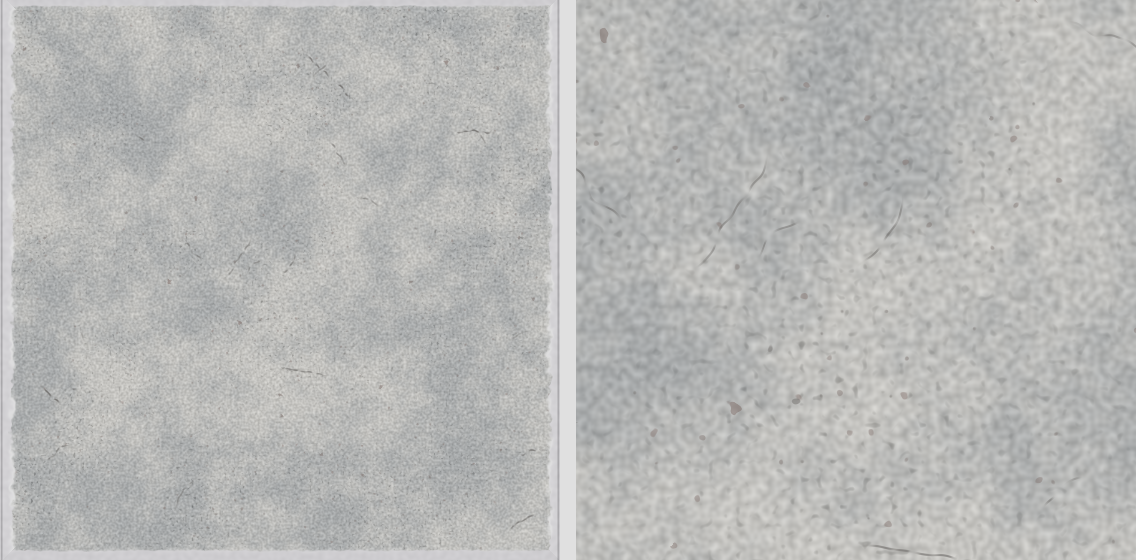
Left: the whole. Right: its middle third, enlarged.
Write a WebGL 2 fragment shader that draws this texture.

```glsl
#version 300 es
precision highp float;
// Cloudy grey glazed stone tile with fine grain, specks, hair scratches and a chipped rim.

uniform vec2 u_resolution;
out vec4 fragColor;

const vec3 COOL_GREY = vec3(0.655, 0.666, 0.670);
const vec3 WARM_GREY = vec3(0.776, 0.772, 0.757);
const vec3 RIM_GREY = vec3(0.805, 0.800, 0.812);
const vec3 CREST_WHITE = vec3(0.89, 0.89, 0.89);
const vec3 SCRATCH_INK = vec3(0.43, 0.42, 0.41);
const vec3 RUST = vec3(0.50, 0.42, 0.40);
const vec4 RIM_WIDTH = vec4(0.022, 0.017, 0.018, 0.011); // left, bottom, right, top
const int SCRATCH_COUNT = 24;

// Two random values in 0..1 for an integer cell
vec2 hash2(vec2 cell) {
    const uint MULT = 1664525u;
    uvec2 v = uvec2(ivec2(cell)) * MULT + 1013904223u;
    v.x += v.y * MULT;
    v.y += v.x * MULT;
    v ^= v >> 16u;
    v.x += v.y * MULT;
    v.y += v.x * MULT;
    v ^= v >> 16u;
    return vec2(v & 0xffffu) / 65535.0;
}

float cornerSlope(vec2 cell, vec2 offset) {
    float angle = 6.2832 * hash2(cell).x;
    return dot(vec2(cos(angle), sin(angle)), offset);
}

float gradientNoise(vec2 p) {
    vec2 i = floor(p), f = p - i;
    vec2 w = f * f * f * (f * (f * 6.0 - 15.0) + 10.0);
    vec2 e = vec2(1.0, 0.0);
    float low = mix(cornerSlope(i, f), cornerSlope(i + e, f - e), w.x);
    float high = mix(cornerSlope(i + e.yx, f - e.yx), cornerSlope(i + 1.0, f - 1.0), w.x);
    return mix(low, high, w.y);
}

float fbm(vec2 p, int octaves, float gain) {
    float sum = 0.0, amplitude = 0.5;
    for (int i = 0; i < octaves; i++) {
        sum += amplitude * gradientNoise(p);
        p = mat2(1.6, 1.2, -1.2, 1.6) * p + 17.3;
        amplitude *= gain;
    }
    return sum;
}

// Small irregular dots, at most one per grid cell; x = coverage, y = rustiness
vec2 specks(vec2 uv, float cells, float share, float radius, float blur) {
    vec2 cell = floor(uv * cells);
    vec2 pick = hash2(cell + 300.0);
    vec2 centre = (cell + 0.25 + 0.5 * hash2(cell + 700.0)) / cells;
    float size = radius * (0.4 + 0.6 * pick.y);
    float dist = length(uv - centre) + 1.4 * size * gradientNoise(uv * 230.0);
    float coverage = 1.0 - smoothstep(size - blur, size + blur, dist);
    return vec2(coverage * step(pick.x, share), pick.y);
}

// One thin, bent and broken line
float scratch(vec2 uv, float seed, float blur) {
    vec2 centre = hash2(vec2(seed, 11.0)) * 0.9 + 0.05;
    vec2 shape = hash2(vec2(seed, 23.0));
    vec2 style = hash2(vec2(seed, 37.0));
    float angle = mix(-1.1, 1.1, shape.x);
    float halfLength = mix(0.014, 0.055, shape.y * shape.y);
    vec2 p = uv - centre;
    p = vec2(dot(p, vec2(cos(angle), sin(angle))), dot(p, vec2(-sin(angle), cos(angle))));
    float along = p.x / halfLength;
    float bend = (style.x - 0.5) * 0.5 * halfLength * along * along;
    float wobble = 0.006 * gradientNoise(vec2(p.x * 60.0, seed * 3.7));
    float line = 1.0 - smoothstep(0.0002, 0.0002 + 1.4 * blur, abs(p.y - bend - wobble));
    float ends = 1.0 - smoothstep(0.5, 1.0, abs(along));
    float broken = smoothstep(-0.3, 0.25, gradientNoise(uv * 95.0 + seed));
    return line * ends * broken * mix(0.3, 0.8, style.y);
}

void main() {
    vec2 uv = gl_FragCoord.xy / u_resolution;
    float pixel = 1.0 / min(u_resolution.x, u_resolution.y);

    // Clouds, mottling and grain
    float cloud = fbm(uv * 4.2 + 3.1, 4, 0.6) + 0.5 * fbm(uv * 17.0 + 80.0, 4, 0.8);
    float patches = smoothstep(-0.25, 0.35, fbm(uv * 5.0 + 41.0, 4, 0.6));
    vec3 color = mix(COOL_GREY, WARM_GREY, smoothstep(-0.42, 0.40, cloud));
    color += 0.105 * gradientNoise(uv * 222.0) + 0.055 * gradientNoise(uv * 131.0 + 9.0);

    // Pits and specks
    float pits = smoothstep(0.22, 0.55, gradientNoise(uv * 185.0 + 60.0));
    color -= 0.13 * pits * mix(0.2, 1.0, patches);
    vec2 fine = specks(uv, 80.0, 0.03 + 0.12 * patches, 0.0018, pixel);
    vec2 coarse = specks(uv + 0.37, 26.0, 0.01 + 0.07 * patches, 0.0036, pixel);
    color = mix(color, mix(SCRATCH_INK, RUST, fine.y), 0.40 * fine.x);
    color = mix(color, mix(SCRATCH_INK, RUST, coarse.y), 0.50 * coarse.x);

    // Hair scratches
    for (int i = 0; i < SCRATCH_COUNT; i++) {
        color = mix(color, SCRATCH_INK, scratch(uv, float(i) + 1.0, pixel));
    }

    // Bevelled rim with a ragged bright crest on the upright sides
    vec4 border = vec4(uv, 1.0 - uv);
    vec4 inset = border - RIM_WIDTH;
    float upright = step(min(inset.x, inset.z), min(inset.y, inset.w));
    float ragged = 0.006 * gradientNoise(uv * 42.0) + 0.006 * gradientNoise(uv * 105.0);
    float rim = min(min(inset.x, inset.z), min(inset.y, inset.w)) + ragged * mix(0.4, 1.0, upright);
    vec3 rimColor = RIM_GREY + 0.02 * upright + 0.03 * gradientNoise(uv * 90.0);
    color = mix(color, rimColor, 1.0 - smoothstep(-0.002, 0.002, rim));
    float crest = exp(-pow(rim / 0.0045, 2.0)) * smoothstep(-0.3, 0.3, gradientNoise(uv * 30.0 + 5.0));
    color = mix(color, CREST_WHITE, crest * mix(0.2, 0.8, upright));
    float outerLine = 1.0 - smoothstep(0.0, 0.0012 + pixel, abs(min(border.x, border.z) - 0.003));
    color -= 0.16 * outerLine;

    fragColor = vec4(clamp(color, 0.0, 1.0), 1.0);
}
```
